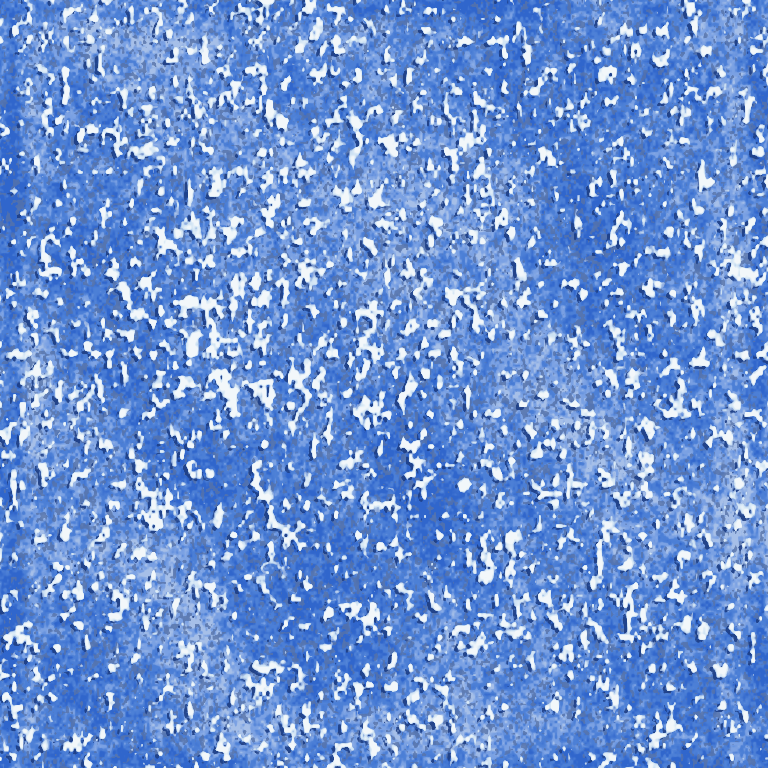
This texture is drawn by a Shadertoy shader. Its source:

```glsl
// Blue chalk rubbed on toothy paper: diagonal strokes, pale flecks and dark pits.

float hash(vec2 p) {
    uvec2 q = uvec2(ivec2(p) + 4096) * uvec2(1597334673u, 3812015801u);
    uint h = (q.x ^ q.y) * 1597334673u;
    h = (h ^ (h >> 15)) * 2246822519u;
    return float((h ^ (h >> 13)) >> 8) / 16777216.0;
}

float noise(vec2 p) {
    vec2 i = floor(p), f = fract(p);
    f = f * f * (3.0 - 2.0 * f);
    return mix(mix(hash(i), hash(i + vec2(1, 0)), f.x),
               mix(hash(i + vec2(0, 1)), hash(i + vec2(1, 1)), f.x), f.y);
}

float fbm(vec2 p) {
    float sum = 0.0, amp = 0.53;
    for (int i = 0; i < 4; i++) {
        sum += amp * noise(p);
        p = mat2(1.6, 1.2, -1.2, 1.6) * p + 17.3;
        amp *= 0.5;
    }
    return sum;
}

// Height of the paper tooth: ragged grains, slightly taller than wide
float tooth(vec2 p) {
    return 0.6 * noise(p * vec2(105, 76)) + 0.4 * noise(p * vec2(215, 165) + 31.0);
}

// Soft strip centred on an edge distance
float strip(float d, float centre, float width) {
    float x = (d - centre) / width;
    return exp(-x * x);
}

vec3 chalkRamp(float tone) {
    vec3 c = mix(vec3(0.19, 0.40, 0.80), vec3(0.30, 0.50, 0.84), smoothstep(0.0, 0.32, tone));
    c = mix(c, vec3(0.48, 0.63, 0.89), smoothstep(0.34, 0.56, tone));
    return mix(c, vec3(0.65, 0.75, 0.91), smoothstep(0.58, 0.82, tone));
}

void mainImage(out vec4 fragColor, in vec2 fragCoord) {
    vec2 uv = fragCoord / iResolution.xy;

    // Broad strokes falling steeply to the right
    vec2 along = vec2(dot(uv, vec2(0.80, 0.60)), dot(uv, vec2(0.60, -0.80)));
    float strokes = fbm(along * vec2(7.0, 2.2) + 5.0);
    float patches = fbm(uv * 4.0 + 40.0);

    // Rubbed frame: dark rim with a pale band just inside
    vec2 wobble = 0.012 * (vec2(fbm(uv.yx * 9.0), fbm(uv * 9.0 + 60.0)) - 0.5);
    vec2 edge = min(uv, 1.0 - uv) + wobble;
    float rim = max(strip(edge.x, 0.014, 0.013), 0.7 * strip(edge.y, 0.008, 0.012));
    float band = max(strip(edge.x, 0.045, 0.018), 0.7 * strip(edge.y, 0.05, 0.025));

    // Base tone with fine mottling
    float mottle = 0.5 * noise(uv * vec2(120, 95) + 70.0) + 0.5 * noise(uv * vec2(290, 250) + 9.0);
    float tone = 0.50 + 1.15 * (strokes - 0.5) + 0.5 * (patches - 0.5) + 0.95 * (mottle - 0.5);
    tone += 0.17 * band - 0.25 * rim + 0.08 * (uv.x - uv.y);
    vec3 color = chalkRamp(tone);

    // Flecks gather left of centre and thin out to the right
    float cluster = exp(-5.0 * dot(uv - vec2(0.36, 0.58), uv - vec2(0.36, 0.58)));
    float level = 0.685 - 0.06 * cluster - 0.14 * (patches - 0.5) - 0.02 * band;
    float grain = tooth(uv);

    // Greyish grit, heavier where flecks cluster
    float grit = 0.5 * noise(uv * vec2(170, 130) + 110.0) + 0.5 * noise(uv * vec2(330, 290) + 150.0);
    float pits = smoothstep(0.60, 0.72, grit + 0.04 * cluster);
    color = mix(color, vec3(0.34, 0.45, 0.66), 0.8 * pits);

    // Dark gaps on the lower left side of the flecks
    float shade = tooth(uv + vec2(0.0045, 0.0035));
    float gap = smoothstep(level - 0.01, level + 0.05, shade) * smoothstep(0.32, 0.55, grit);
    color = mix(color, vec3(0.11, 0.24, 0.52), 0.9 * gap);

    // Pale flecks with a thin bluish margin
    color = mix(color, vec3(0.62, 0.72, 0.89), 0.85 * smoothstep(level - 0.03, level - 0.005, grain));
    vec3 bare = mix(vec3(0.78, 0.87, 0.95), vec3(0.95, 0.97, 0.98), smoothstep(level, level + 0.12, grain));
    color = mix(color, bare, smoothstep(level - 0.005, level + 0.03, grain));

    fragColor = vec4(color, 1.0);
}
```
